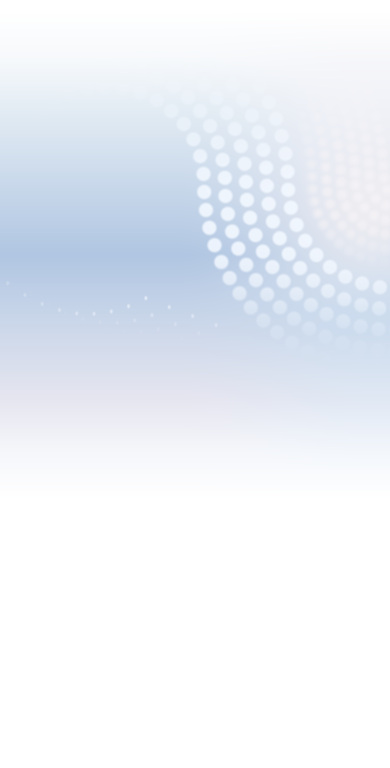
Give the GLSL for this background, as a WebGL 1 fragment shader.

```glsl
precision highp float;
uniform vec2 u_resolution;

// Lengths are hundredths of the canvas width, y runs down from the top
#define BEND_Y 46.9
#define LEFT_CENTER_X 27.7
#define RIGHT_CENTER_X 100.8
#define DOT_RADIUS 1.8
#define DOT_PITCH 4.65
#define STRAND_GAP 5.38
#define DOT_COLOR vec3(0.955, 0.975, 1.0)
#define HAZE_COLOR vec3(0.975, 0.96, 0.97)
#define GLOW_COLOR vec3(0.96, 0.945, 0.945)

float ramp(float a, float b, float v) {
  return clamp((v - a) / (b - a), 0.0, 1.0);
}

// Blue sky band on the left side
vec3 leftSky(float y) {
  vec3 c = mix(vec3(1.0), vec3(0.965, 0.975, 0.985), ramp(2.5, 15.4, y));
  c = mix(c, vec3(0.89, 0.925, 0.955), ramp(15.4, 28.0, y));
  c = mix(c, vec3(0.69, 0.775, 0.885), ramp(28.0, 65.4, y));
  c = mix(c, vec3(0.775, 0.83, 0.91), ramp(65.4, 79.5, y));
  c = mix(c, vec3(0.90, 0.90, 0.94), ramp(79.5, 102.5, y));
  c = mix(c, vec3(0.96, 0.965, 0.98), ramp(102.5, 115.4, y));
  return mix(c, vec3(1.0), ramp(115.4, 128.0, y));
}

// Paler lavender haze on the right side
vec3 rightSky(float y) {
  vec3 c = mix(vec3(1.0), vec3(0.965, 0.967, 0.98), ramp(2.5, 15.4, y));
  c = mix(c, vec3(0.89, 0.905, 0.945), ramp(15.4, 54.0, y));
  c = mix(c, vec3(0.80, 0.86, 0.93), ramp(54.0, 79.0, y));
  c = mix(c, vec3(0.88, 0.91, 0.955), ramp(85.0, 102.5, y));
  c = mix(c, vec3(0.95, 0.965, 0.985), ramp(102.5, 115.4, y));
  return mix(c, vec3(1.0), ramp(115.4, 128.0, y));
}

// Dotted S-shaped strands built from two sets of concentric arcs
float strands(vec2 p, float firstX, float gap, float count, float pitch, float radius, float soft) {
  bool upper = p.y < BEND_Y;
  float side = upper ? 1.0 : -1.0;
  float centerX = upper ? LEFT_CENTER_X : RIGHT_CENTER_X;
  vec2 q = vec2((p.x - centerX) * side, p.y - BEND_Y);
  float firstRadius = (firstX - centerX) * side;
  float strand = floor((length(q) - firstRadius) * side / gap + 0.5);
  strand = clamp(strand, 0.0, count - 1.0);
  float arcRadius = firstRadius + side * strand * gap;
  float phase = 0.5 + 0.22 * strand;
  float index = floor(atan(q.y, q.x) * arcRadius / pitch - phase + 0.5);
  float angle = (index + phase) * pitch / arcRadius;
  float d = length(q - arcRadius * vec2(cos(angle), sin(angle)));
  return 1.0 - smoothstep(radius - soft, radius + soft, d);
}

// Small lattice of sparkles trailing along a shallow curve
float sparkles(vec2 p, float pixel) {
  float light = 0.0;
  for (int i = 0; i < 9; i++) {
    for (int m = 0; m < 4; m++) {
      float along = float(i);
      float row = float(m);
      float x = 37.4 - 4.43 * along;
      float bend = (x - 22.6) / 14.9;
      vec2 center = vec2(x, 80.5 - 4.1 * bend * bend) + row * vec2(6.0, 2.3);
      float fade = exp(-0.12 * along - row * (0.2 + 0.25 * along));
      float d = length((p - center) * vec2(1.2, 0.9));
      light += fade * (1.0 - smoothstep(0.1, 0.5 + pixel, d));
    }
  }
  return min(light, 1.0);
}

void main() {
  float pixel = 100.0 / u_resolution.x;
  vec2 p = vec2(gl_FragCoord.x, u_resolution.y - gl_FragCoord.y) * pixel;

  // Sky and warm glow
  vec3 color = mix(leftSky(p.y), rightSky(p.y), smoothstep(45.0, 95.0, p.x));
  vec2 glow = (p - vec2(96.0, 54.0)) / vec2(15.0, 14.0);
  color = mix(color, GLOW_COLOR, 0.55 * exp(-dot(glow, glow)));

  // Distant blurred strands
  float haze = strands(p, 80.0, 3.7, 6.0, 3.2, 1.2, 0.9);
  haze *= smoothstep(12.0, 50.0, p.y) * (1.0 - smoothstep(54.0, 72.0, p.y));
  haze *= smoothstep(73.0, 82.0, p.x);
  color = mix(color, HAZE_COLOR, 0.55 * haze);

  // Bright foreground strands
  float dots = strands(p, 52.3, STRAND_GAP, 5.0, DOT_PITCH, DOT_RADIUS, max(0.45, 0.7 * pixel));
  dots *= smoothstep(8.0, 50.0, p.y) * (1.0 - smoothstep(62.0, 95.0, p.y));
  dots *= smoothstep(8.0, 55.0, p.x);
  color = mix(color, DOT_COLOR, 0.88 * dots);

  color = mix(color, vec3(0.96, 0.97, 0.99), 0.65 * sparkles(p, pixel));
  gl_FragColor = vec4(color, 1.0);
}
```
